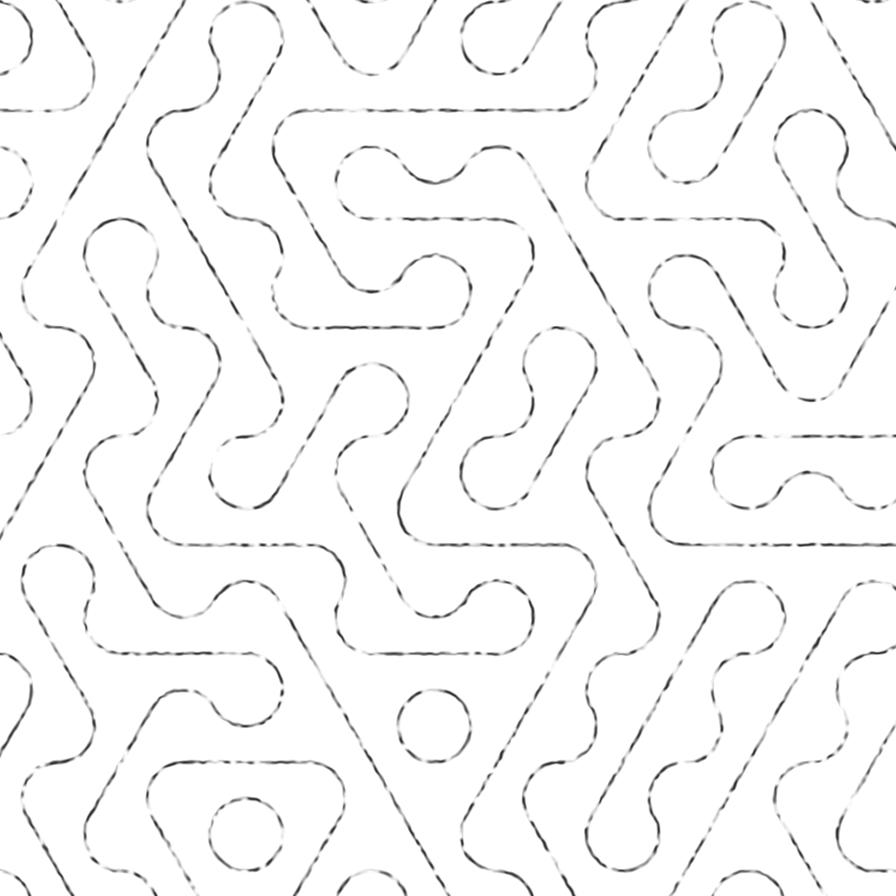
A Shadertoy shader for this pattern:

```glsl
// Hexagonal Truchet maze: every cell holds one straight stroke and two corner
// arcs, turned at random by thirds, so that strokes join into loops and snakes.
// Thin gray pencil ink with uneven pressure is laid along the distance field.

#define CELL_WIDTH 0.14              // hexagon width, in canvas heights
#define GRID_ORIGIN vec2(0.065, 0.998)
#define STROKE 0.0031                // half width of the soft stroke
#define WOBBLE 0.0016                // sideways shake of the line
#define GRAIN 150.0                  // pressure grains per canvas height
#define INK 0.84                     // darkest ink
#define SEED 3.7

const float SQRT3 = 1.7320508;
const vec3 PAPER = vec3(1.0);

float hash(vec2 p) {
    return fract(sin(dot(p, vec2(127.1, 311.7)) + SEED) * 43758.5453);
}

// Smooth value noise in 0..1
float noise(vec2 p) {
    vec2 i = floor(p), f = fract(p);
    f = f * f * (3.0 - 2.0 * f);
    return mix(mix(hash(i), hash(i + vec2(1, 0)), f.x),
               mix(hash(i + vec2(0, 1)), hash(i + vec2(1, 1)), f.x), f.y);
}

// Offset from the nearest center of a pointy-top grid of unit-wide hexagons
vec2 hexLocal(vec2 p) {
    vec2 period = vec2(1.0, SQRT3);
    vec2 a = p - period * floor(p / period + 0.5);
    vec2 b = p - period * (floor(p / period) + 0.5);
    return dot(a, a) < dot(b, b) ? a : b;
}

// Distance to the strokes of the tile, in cell widths
float truchet(vec2 p) {
    vec2 local = hexLocal(p);
    vec2 id = floor((p - local) * vec2(2.0, 2.0 / SQRT3) + 0.5);

    // Turn the tile by 0, 60 or 120 degrees
    float angle = floor(hash(id) * 3.0) * radians(60.0);
    float c = cos(angle), s = sin(angle);
    vec2 q = abs(mat2(c, -s, s, c) * local);

    float side = 1.0 / SQRT3;
    float arcs = abs(length(q - vec2(0.0, side)) - 0.5 * side);
    return min(q.y, arcs);
}

void mainImage(out vec4 fragColor, in vec2 fragCoord) {
    vec2 uv = fragCoord / iResolution.y;

    // Shaken distance to the line, back in canvas units
    vec2 shake = vec2(noise(uv * GRAIN + 31.0), noise(uv * GRAIN + 77.0)) - 0.5;
    vec2 p = (uv + WOBBLE * shake - GRID_ORIGIN) / CELL_WIDTH;
    float dist = truchet(p) * CELL_WIDTH;

    // Soft stroke, never thinner than a pixel
    float width = max(STROKE, 1.2 / iResolution.y);
    float stroke = 1.0 - smoothstep(0.0, width, dist);

    // Uneven pressure leaves dark dashes and faint gaps
    float pressure = smoothstep(0.02, 0.92, noise(uv * GRAIN));
    fragColor = vec4(PAPER * (1.0 - INK * pressure * stroke), 1.0);
}
```
